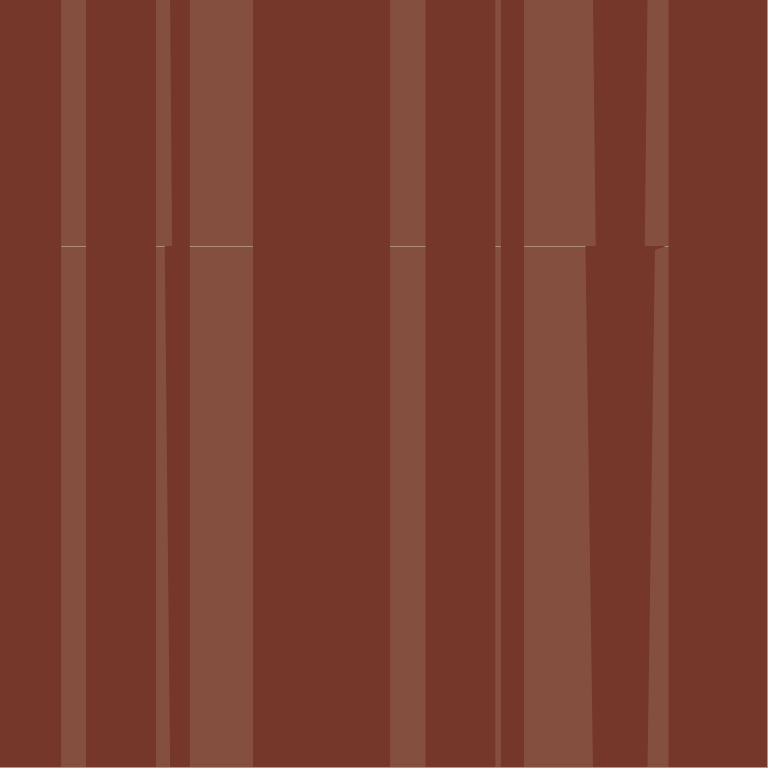
Reproduce this background procedurally as a Shadertoy shader.

```glsl
const vec3 BASE_COLOR = vec3(0.455, 0.216, 0.165);
const vec3 STRIPE_COLOR = vec3(0.520, 0.310, 0.250);
const vec3 SEAM_COLOR = vec3(0.700, 0.580, 0.460);
const vec3 BORDER_COLOR = vec3(0.780, 0.610, 0.510);

const float SEAM_Y = 0.6797;
const float LINE_WIDTH = 0.0012;
const float UPPER_LEAN = 0.36;     // lean above the seam, relative to below
const float NOTCH_TIP = 0.8675;
const float NOTCH_SLOPE = 2.75;

// Left edge, right edge, left lean, right lean
const int STRIPE_COUNT = 7;
const vec4 STRIPES[STRIPE_COUNT] = vec4[STRIPE_COUNT](
    vec4(0.0796, 0.1120, 0.0, 0.0),
    vec4(0.2031, 0.2215, 0.0, 0.0070),
    vec4(0.2472, 0.3294, 0.0, 0.0),
    vec4(0.5080, 0.5540, 0.0, 0.0),
    vec4(0.6450, 0.6522, 0.0, 0.0),
    vec4(0.6823, 0.7721, 0.0, 0.0098),
    vec4(0.8431, 0.8704, -0.0098, 0.0));

// Share of a pixel of the given size that lies past an edge
float pastEdge(float signedDistance, float pixel) {
    return clamp(signedDistance / pixel + 0.5, 0.0, 1.0);
}

float band(float x, float left, float right, float pixel) {
    return max(pastEdge(x - left, pixel) - pastEdge(x - right, pixel), 0.0);
}

// Coverage by all stripes, with slanted edges scaled by drift
float stripeCover(vec2 uv, float drift, float pixel) {
    float cover = 0.0;
    for (int i = 0; i < STRIPE_COUNT; i++) {
        vec2 edges = STRIPES[i].xy + drift * STRIPES[i].zw;
        cover = max(cover, band(uv.x, edges.x, edges.y, pixel));
    }
    return cover;
}

void mainImage(out vec4 fragColor, in vec2 fragCoord) {
    vec2 uv = fragCoord / iResolution.xy;
    vec2 pixel = 1.0 / iResolution.xy;

    // The slants restart at the seam
    float upperDrift = UPPER_LEAN * (1.0 - uv.y) / (1.0 - SEAM_Y);
    float lowerDrift = -uv.y / SEAM_Y;
    float upper = stripeCover(uv, upperDrift, pixel.x);
    float lower = stripeCover(uv, lowerDrift, pixel.x);

    // Small wedge cut from the last stripe, just below the seam
    float wedgeEdge = NOTCH_TIP - NOTCH_SLOPE * (SEAM_Y - uv.y);
    float lastLeft = STRIPES[STRIPE_COUNT - 1].x;
    float wedge = pastEdge(uv.x - lastLeft, pixel.x)
                * pastEdge(wedgeEdge - uv.x, pixel.x * NOTCH_SLOPE);
    lower *= 1.0 - wedge;

    float cover = mix(lower, upper, pastEdge(uv.y - SEAM_Y, pixel.y));
    vec3 color = mix(BASE_COLOR, STRIPE_COLOR, cover);

    // Fine seam line across the stripes
    float seam = band(uv.y, SEAM_Y - LINE_WIDTH, SEAM_Y, pixel.y);
    color = mix(color, SEAM_COLOR, seam * lower);

    // Hairline border on the right and bottom
    float border = max(pastEdge(uv.x - 1.0 + LINE_WIDTH, pixel.x),
                       pastEdge(LINE_WIDTH - uv.y, pixel.y));
    color = mix(color, BORDER_COLOR, border);

    fragColor = vec4(color, 1.0);
}
```
